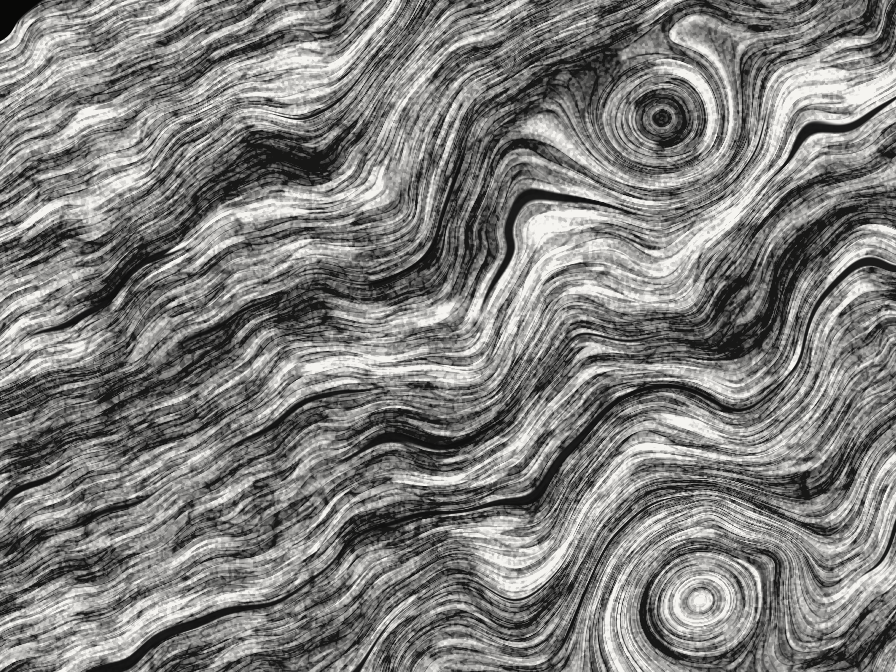
This texture is drawn by a Shadertoy shader. Its source:

```glsl
// Weathered driftwood: a height-like grain field is bent by layered sines and
// by knots; its level lines carry stretched cellular noise for the fibres,
// long dark cracks, and small checks across the grain.

const vec3  WOOD_TINT    = vec3(1.0, 0.995, 0.98);
const float BASE_TONE    = 0.60;
const float FOLD_GAIN    = 0.9;
const float GRAIN_SLOPE  = 0.48;
const float WAVE_HEIGHT  = 0.05;
const float DRIFT        = 0.06;
const vec2  FIBRE_SCALE  = vec2(2.5, 12.0);   // cells along, across the grain
const vec2  FIBRE_GROWTH = vec2(2.3, 2.75);
const vec4  FIBRE_GAIN   = vec4(0.22, 0.28, 0.40, 0.44);
const vec2  CHECK_SCALE  = vec2(40.0, 72.0);
const float GRIT_SCALE   = 250.0;
const float CRACK_WIDTH  = 0.0052;
const float CRACK_BLUR   = 0.0018;
const int   CRACKS       = 10;
const int   MAIN_CRACK   = 3;

// Knots: centre, radius, height; the first two are ringed, the rest are eyes
const vec4 KNOTS[4] = vec4[4](
    vec4(0.99, 0.82, 0.165, 0.20), vec4(1.04, 0.10, 0.175, -0.22),
    vec4(1.155, 0.184, 0.042, -0.06), vec4(1.06, 0.236, 0.032, -0.04));

vec3 hash3(vec2 p) {
    vec3 q = fract(p.xyx * vec3(0.1031, 0.1030, 0.0973));
    q += dot(q, q.yxz + 33.33);
    return fract((q.xxy + q.yzz) * q.zyx);
}

float bell(float x, float centre, float width) {
    float d = (x - centre) / width;
    return exp(-d * d);
}

// Cellular noise: x = smoothed cell value, y = gap to the cell border
vec2 cells(vec2 p) {
    vec2 base = floor(p), f = p - base;
    float near = 8.0, second = 8.0, sum = 0.0, weight = 0.0;
    for (int j = -1; j <= 1; j++)
    for (int i = -1; i <= 1; i++) {
        vec2 o = vec2(i, j);
        vec3 h = hash3(base + o + 200.0);
        vec2 r = o + 0.1 + 0.8 * h.xy - f;
        float d = dot(r, r), w = exp(-9.0 * d);
        sum += w * h.z;
        weight += w;
        second = min(second, max(near, d));
        near = min(near, d);
    }
    return vec2(sum / weight, sqrt(second) - sqrt(near));
}

// Grain without knots: a slope with waves that grow to the right
float openGrain(vec2 p) {
    float right = smoothstep(0.1, 0.8, p.x);
    float wave = WAVE_HEIGHT * right * smoothstep(1.1, 0.5, p.y)
               * sin(15.0 * (p.x - 0.85) + 6.0 * (p.y - 0.3));
    wave += 0.008 * (0.3 + right) * sin(31.0 * p.x - 13.0 * p.y + 1.0);
    wave += 0.003 * sin(53.0 * p.x + 24.0 * p.y);
    float fold = smoothstep(0.48, 0.72, p.x) * smoothstep(0.5, 0.9, p.y);
    return p.y - GRAIN_SLOPE * p.x - wave - 0.11 * fold;
}

// Grain coordinates: x runs along the fibres, y is constant on each fibre
vec2 grainField(vec2 p) {
    p += 0.006 * sin(p.yx * vec2(23.0, 19.0) + vec2(1.0, 4.0));
    float across = openGrain(p) + DRIFT * (cells(p * 4.5).x - 0.5);
    for (int i = 0; i < 4; i++) {
        vec4 k = KNOTS[i];
        float r = length((p - k.xy) * vec2(0.95, 1.05)) / k.z;
        if (i < 2) {
            float rings = openGrain(k.xy) + k.w * (1.0 - r);
            across = mix(across, rings, exp(-r * r * r));
        } else {
            across += k.w * exp(-r * r);
        }
    }
    return vec2(dot(p, vec2(0.9, 0.43)), across);
}

// Broad light and shadow of the folds
float foldTone(vec2 p, vec2 g) {
    float right = smoothstep(0.35, 0.6, p.x);
    float r = length((p - KNOTS[0].xy) * vec2(0.85, 1.0));
    float tone = 0.28 * right * bell(g.y, 0.17, 0.05);
    tone -= 0.20 * bell(g.y, 0.31, 0.06);
    tone -= 0.21 * right * bell(g.y, 0.04, 0.06);
    tone += 0.06 * sin(27.0 * g.y + 2.0 * sin(3.0 * g.x));
    tone += 0.05 * sin(63.0 * g.y - 5.0 * g.x);
    tone *= 1.0 - 0.85 * bell(r, 0.0, 0.13);
    tone -= 0.22 * smoothstep(0.35, 0.6, p.x + p.y - 1.75);
    tone += 0.20 * bell(r, 0.085, 0.035) - 0.30 * bell(r, 0.0, 0.04);
    tone += 0.25 * bell(length(p - KNOTS[1].xy), 0.0, 0.03);
    return FOLD_GAIN * tone;
}

// Long open cracks that follow the grain and close at their ends
float longCracks(vec2 g) {
    float mask = 0.0;
    for (int i = 0; i < CRACKS; i++) {
        float k = float(i);
        float level = -0.44 + 0.115 * k + 0.03 * sin(5.1 * k);
        float open = sin(6.0 * g.x + 2.3 * k) + 0.6 * sin(15.0 * g.x + k);
        float width = CRACK_WIDTH * smoothstep(0.0, 1.4, open);
        if (i == MAIN_CRACK) width = CRACK_WIDTH * (1.1 + 0.7 * sin(9.0 * g.x));
        float line = 1.0 - smoothstep(width - CRACK_BLUR, width + CRACK_BLUR, abs(g.y - level));
        mask = max(mask, line * smoothstep(0.0, 0.002, width));
    }
    return mask;
}

void mainImage(out vec4 fragColor, in vec2 fragCoord) {
    vec2 p = fragCoord / iResolution.y;
    vec2 g = grainField(p);
    float tone = BASE_TONE + foldTone(p, g);

    // Fibres, from broad strands to fine hairs, with splits between them
    vec2 scale = FIBRE_SCALE;
    float wobble = 0.0, split = 0.0;
    for (int i = 0; i < 4; i++) {
        vec2 c = cells(g * scale + 7.0 * float(i));
        tone += FIBRE_GAIN[i] * (c.x - 0.5);
        float gap = 1.0 - smoothstep(0.02, i == 1 ? 0.08 : 0.2, c.y);
        if (i == 1) wobble = c.x - 0.5;
        if (i == 1 || i == 2) split = max(split, gap * smoothstep(0.75, 0.3, c.x));
        scale *= FIBRE_GROWTH;
    }

    // Cross checks, strongest in the shade, and surface grit
    float check = 1.0 - smoothstep(0.02, 0.18, cells(g * CHECK_SCALE).y);
    tone -= 0.26 * split + 0.15 * check * smoothstep(0.9, 0.4, tone);
    tone += 0.26 * (cells(p * GRIT_SCALE).x - 0.5);

    // Cracks and the empty corner beyond the wood
    tone = clamp(tone, 0.09, 0.96);
    tone = mix(tone, 0.06, 0.95 * longCracks(g + vec2(0.0, 0.012 * wobble)));
    float corner = smoothstep(0.0, 0.008, p.y - 0.83 * p.x - 0.925 + 0.04 * wobble);
    tone = mix(tone, 0.03, corner);
    fragColor = vec4(tone * WOOD_TINT, 1.0);
}
```
